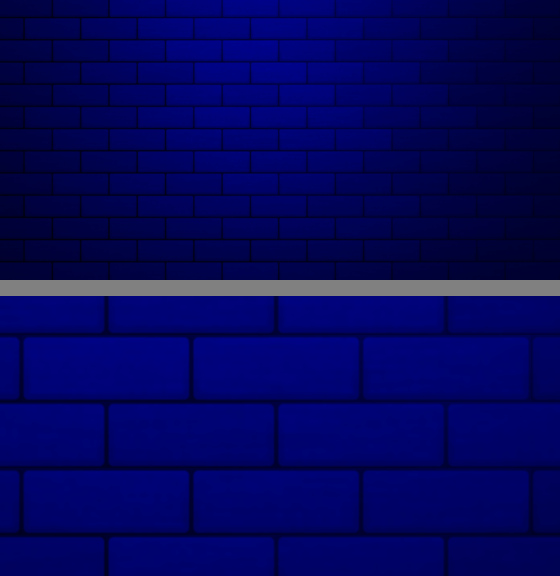
Top: the whole. Bottom: its middle third, enlarged.
A WebGL 2 fragment shader for this background:

```glsl
#version 300 es
precision highp float;
// Dark blue brick wall in running bond, lit by a soft glow near the top.

uniform vec2 u_resolution;
out vec4 outColor;

const vec2 BRICK_SIZE = vec2(0.2021, 0.0793);   // in canvas heights
const vec2 WALL_OFFSET = vec2(0.086, 0.065);
const vec2 GLOW_CENTER = vec2(0.92, 0.85);
const vec2 GLOW_SPREAD = vec2(0.75, 0.85);
const float JOINT_HALF_WIDTH = 0.0026;
const float CORNER_RADIUS = 0.006;
const vec3 BLUE_TINT = vec3(0.0, 0.022, 1.0);

float hash(vec2 p) {
    vec3 q = fract(vec3(p.xyx) * 0.1031);
    q += dot(q, q.yzx + 33.33);
    return fract((q.x + q.y) * q.z);
}

float valueNoise(vec2 p) {
    vec2 cell = floor(p);
    vec2 f = fract(p);
    f = f * f * (3.0 - 2.0 * f);
    float low = mix(hash(cell), hash(cell + vec2(1.0, 0.0)), f.x);
    float high = mix(hash(cell + vec2(0.0, 1.0)), hash(cell + vec2(1.0, 1.0)), f.x);
    return mix(low, high, f.y);
}

float roundedBox(vec2 p, vec2 halfSize, float radius) {
    vec2 q = abs(p) - halfSize + radius;
    return length(max(q, 0.0)) + min(max(q.x, q.y), 0.0) - radius;
}

// Brightness of the wall under the elliptical glow.
float glow(vec2 p) {
    vec2 d = (p - GLOW_CENTER) / GLOW_SPREAD;
    return 0.165 + 0.345 * exp(-dot(d, d));
}

// Shift every second row by half a brick.
vec2 rowShift(float row) {
    return vec2(0.5 * mod(row, 2.0), 0.0);
}

void main() {
    vec2 p = gl_FragCoord.xy / u_resolution.y;
    float pixel = 1.0 / u_resolution.y;

    // Brick layout
    vec2 grid = (p - WALL_OFFSET) / BRICK_SIZE;
    vec2 shift = rowShift(floor(grid.y));
    vec2 id = floor(grid - shift);
    vec2 local = fract(grid - shift) - 0.5;
    vec2 brickCenter = (id + 0.5 + shift) * BRICK_SIZE + WALL_OFFSET;

    // Glow, partly constant over each brick so neighbours step in tone
    float light = mix(glow(p), glow(brickCenter), 0.4);
    light *= 1.0 + 0.09 * (hash(id + 40.0) - 0.5);

    // Bevelled face with faint horizontal streaks
    float dist = roundedBox(local * BRICK_SIZE, 0.5 * BRICK_SIZE - JOINT_HALF_WIDTH, CORNER_RADIUS);
    float bevel = smoothstep(-0.011, -0.003, dist);
    float streaks = valueNoise(p * vec2(18.0, 170.0)) - 0.5;
    float grain = valueNoise(p * 130.0) - 0.5;
    float face = 1.0 + 0.10 * local.y + 0.05 * streaks + 0.04 * grain;
    face += bevel * (0.16 * local.y - 0.05);

    // Joints are deep at lower left and fade toward upper right
    float fade = smoothstep(0.7, 2.3, p.x + 0.7 * p.y);
    float depth = mix(0.62, 0.22, fade);
    depth *= 0.85 + 0.3 * valueNoise(p * 9.0);
    float joint = smoothstep(-0.5 * pixel - 0.0012, 0.5 * pixel + 0.0012, dist);

    float brightness = light * face * (1.0 - depth * joint);
    outColor = vec4(BLUE_TINT * brightness, 1.0);
}
```
